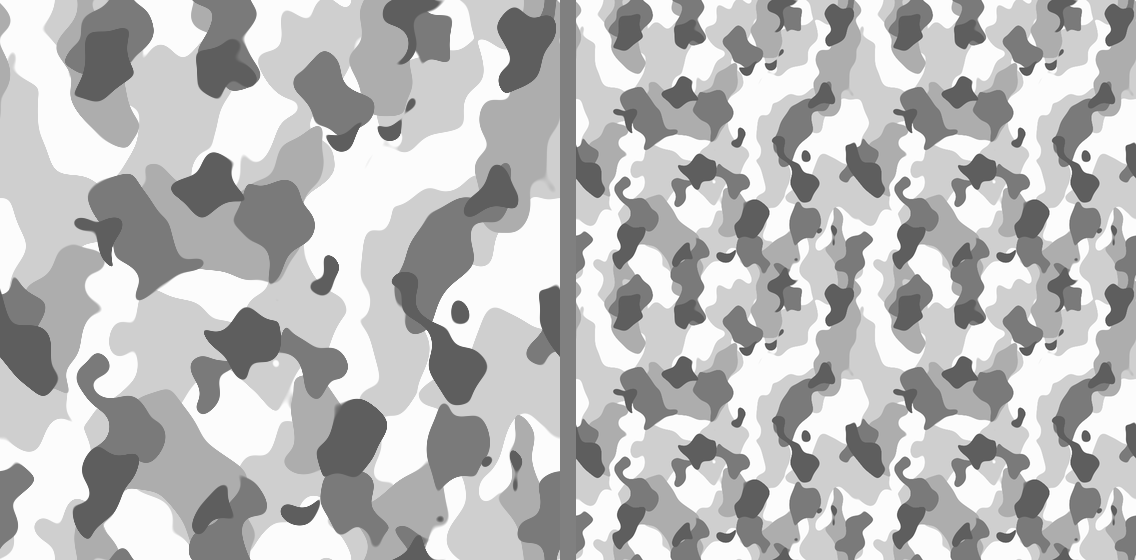
Left, the tile; right, the same tile 2 across and 2 down.
Give the GLSL for this pattern, as a three.js fragment shader.

```glsl
// Grey camouflage: four layers of rounded, lobed patches over near-white ground.
// Each layer thresholds a unit-variance sum of whole-number cosine waves, so it
// tiles and covers a known share; a finer wave warp gives the edges their lobes.

#define GROUND_GREY 0.99
#define LIGHT_GREY 0.81
#define MID_GREY 0.68
#define DARK_GREY 0.48
#define DEEP_GREY 0.37
#define WARP_AMOUNT 0.012   // reach of the edge lobes, in canvas widths
#define WARP_MIN 7.0        // lobe frequencies, in repeats per canvas
#define WARP_MAX 13.0
#define EDGE 0.0012         // half width of the edge smoothing

const float TAU = 6.28318;
const int WARP_WAVES = 14;

varying vec2 vUv;

float hash(vec2 p, float seed) {
  return fract(sin(dot(p, vec2(12.9898, 78.233)) + seed * 3.17) * 43758.5);
}

// Periodic displacement with unit variance in each component.
vec2 warp(vec2 p, float seed) {
  vec2 offset = vec2(0.0);
  for (int i = 0; i < WARP_WAVES; i++) {
    float n = float(i);
    float heading = 0.5 * TAU * (n + hash(vec2(n, 1.0), seed)) / float(WARP_WAVES);
    float push = TAU * hash(vec2(n, 2.0), seed);
    float freq = mix(WARP_MIN, WARP_MAX, hash(vec2(n, 3.0), seed));
    float phase = TAU * hash(vec2(n, 4.0), seed);
    vec2 k = floor(freq * vec2(cos(heading), sin(heading)) + 0.5);
    offset += vec2(cos(push), sin(push)) * cos(TAU * dot(k, p) + phase);
  }
  return offset * 2.0 / sqrt(float(WARP_WAVES));
}

// Periodic random field of unit variance: x = value, yz = gradient.
// Uses every whole wave vector in a ring around freq, each with a random phase.
vec3 field(vec2 p, vec2 freq, float seed) {
  vec3 sum = vec3(0.0);
  float power = 0.0;
  for (int j = 0; j <= 6; j++) {
    for (int i = -7; i <= 7; i++) {
      if (j == 0 && i <= 0) continue;   // mirrored duplicates
      vec2 k = vec2(float(i), float(j));
      float weight = 1.0 - 2.0 * abs(length(k / freq) - 1.0);
      if (weight <= 0.0) continue;
      float angle = TAU * (dot(k, p) + hash(k, seed));
      sum += weight * vec3(cos(angle), -TAU * k * sin(angle));
      power += 0.5 * weight * weight;
    }
  }
  return sum / sqrt(power);
}

// Coverage of one layer: the part of the field above the given level.
float patches(vec2 p, vec2 freq, float level, float seed) {
  vec3 f = field(p + WARP_AMOUNT * warp(p, seed + 20.0), freq, seed);
  float dist = (f.x - level) / max(length(f.yz), 4.0);
  return smoothstep(-EDGE, EDGE, dist);
}

void main() {
  vec2 p = vUv;
  float grey = GROUND_GREY;

  // Back to front; levels are normal quantiles of each layer's share.
  grey = mix(grey, LIGHT_GREY, patches(p, vec2(4.6, 3.7), -0.13, 1.0));
  grey = mix(grey, MID_GREY, patches(p, vec2(4.5, 2.4), 0.565, 2.0));
  grey = mix(grey, DARK_GREY, patches(p, vec2(4.6, 3.6), 0.862, 3.0));
  grey = mix(grey, DEEP_GREY, patches(p, vec2(4.6, 4.0), 1.165, 4.0));

  gl_FragColor = vec4(vec3(grey), 1.0);
}
```
